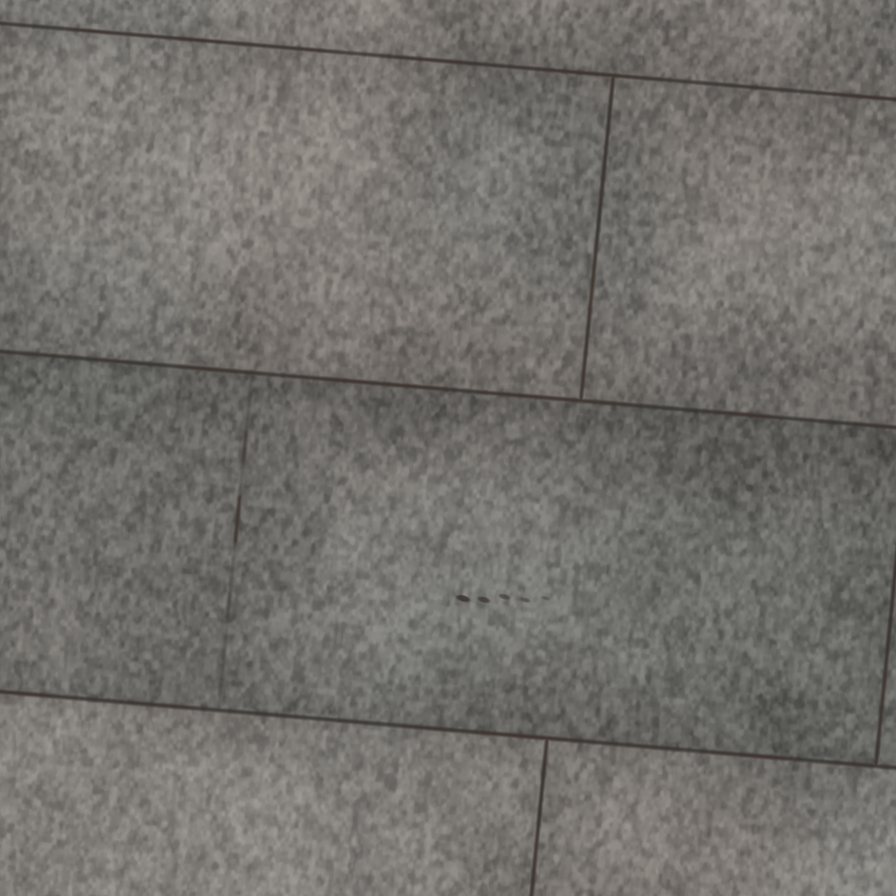
This texture is drawn by a Shadertoy shader. Its source:

```glsl
// Grey speckled stone paving slabs in a slightly tilted half-bond layout.
#define SLAB_LENGTH 0.74
#define COURSE_HEIGHT 0.373
#define BOND_ORIGIN 0.693
#define TILT vec2(0.100, 0.085)
#define JOINT_HALF_WIDTH 0.0021
#define JOINT_COLOR vec3(0.225, 0.198, 0.182)
#define LIGHT_COURSE 0.446
#define DARK_COURSE 0.392
#define CENTRE_GLOW 0.058
#define GRAIN_AMOUNT 0.175
#define CLOUD_AMOUNT 0.11

float hash(vec2 p) {
    vec3 q = fract(vec3(p.xyx) * 0.1031);
    q += dot(q, q.yzx + 33.33);
    return fract((q.x + q.y) * q.z);
}

// Soft cellular noise: random cell tones blended around scattered centres.
float cells(vec2 p) {
    vec2 base = floor(p);
    float tone = 0.0, total = 0.0;
    for (int y = -1; y <= 1; y++) {
        for (int x = -1; x <= 1; x++) {
            vec2 id = base + vec2(x, y);
            vec2 centre = id + 0.2 + 0.6 * vec2(hash(id + 17.0), hash(id + 59.0));
            vec2 d = p - centre;
            float weight = exp(-4.5 * dot(d, d)) + 1e-5;
            tone += weight * hash(id + 101.0);
            total += weight;
        }
    }
    return tone / total;
}

float clouds(vec2 p) {
    return 0.65 * cells(p * 4.5 + 3.0) + 0.35 * cells(p * 11.0 + 40.0);
}

float band(float dist, float halfWidth, float soft) {
    return 1.0 - smoothstep(halfWidth - soft, halfWidth + soft, dist);
}

// Short row of dark scuffs that shrink to the right.
float scuffs(vec2 p, float soft) {
    float mask = 0.0;
    for (int i = 0; i < 5; i++) {
        float k = float(i);
        vec2 d = p - vec2(0.517 + 0.023 * k, 0.668 + 0.002 * sin(k * 2.4));
        float size = 0.0055 - 0.0006 * k;
        float dist = length(d * vec2(0.75, 1.6) - vec2(0.0, 0.35 * d.x));
        mask = max(mask, band(dist, size, soft + 0.001) * (0.85 - 0.11 * k));
    }
    return mask;
}

void mainImage(out vec4 fragColor, in vec2 fragCoord) {
    // Canvas position with y measured downwards, then tilted paving axes.
    vec2 p = fragCoord / iResolution.xy;
    p.y = 1.0 - p.y;
    float pixel = 1.0 / min(iResolution.x, iResolution.y);
    vec2 q = p + vec2(TILT.x * p.y, -TILT.y * p.x);

    // Courses grow slightly towards the bottom; alternate ones shift by half.
    float t = q.y - 0.026;
    float course = t * (2.781 - 0.134 * t);
    float row = floor(course);
    float odd = mod(row, 2.0);
    float dark = odd * step(0.0, row);
    float along = (q.x - BOND_ORIGIN) / SLAB_LENGTH + 0.5 * odd;
    vec2 slab = vec2(floor(along), row);
    vec2 cell = vec2(fract(along), fract(course));
    vec2 edge = (0.5 - abs(cell - 0.5)) * vec2(SLAB_LENGTH, COURSE_HEIGHT);

    // Slab tone: darker margins, paler centres and cloudy weathering.
    float cloud = clouds(q);
    float centre = smoothstep(0.0, 0.14, min(edge.x, edge.y) + 0.10 * (cloud - 0.5));
    centre *= mix(1.0, 0.35, dark * step(slab.x, -0.5));
    float tone = mix(LIGHT_COURSE, DARK_COURSE, dark);
    tone += CENTRE_GLOW * centre + CLOUD_AMOUNT * (cloud - 0.5);

    // Coarse and fine mineral grain, slightly upright, with faint dark pits.
    float coarse = cells(q * vec2(132.0, 98.0));
    float fine = cells(q * vec2(228.0, 172.0) + 31.0);
    tone += GRAIN_AMOUNT * (0.58 * (coarse - 0.5) + 0.52 * (fine - 0.5));
    tone -= 0.015 * (1.0 - smoothstep(0.15, 0.38, coarse));

    // Warm stone in light courses, cooler stone in dark ones.
    float warmth = mix(0.65, 0.25, dark) + 0.9 * (cells(q * 4.0 + 71.0) - 0.5);
    vec3 tint = mix(vec3(1.000, 1.002, 0.970), vec3(1.035, 0.995, 0.955),
                    clamp(warmth, 0.0, 1.0));
    vec3 color = tone * tint;

    // Joints: one upright per odd course is partly filled in.
    float soft = max(0.0021, pixel);
    float wear = cells(q * 24.0 + 9.0);
    float filled = odd * (1.0 - step(0.5, abs(floor(along + 0.5))));
    float upright = mix(0.9, 0.28 + 0.6 * smoothstep(0.4, 0.75, wear), filled);
    upright *= step(0.0, row);
    float joint = max(band(edge.x, JOINT_HALF_WIDTH, soft) * upright,
                      band(edge.y, JOINT_HALF_WIDTH, soft) * mix(0.72, 1.0, wear));
    float grime = exp(-min(edge.y, edge.x + 0.004) / 0.009);
    color *= 1.0 - 0.06 * grime;
    color = mix(color, JOINT_COLOR + vec3(0.06, 0.02, 0.01) * (wear - 0.5), joint);
    color = mix(color, JOINT_COLOR, scuffs(p, pixel));

    fragColor = vec4(clamp(color, 0.0, 1.0), 1.0);
}
```
